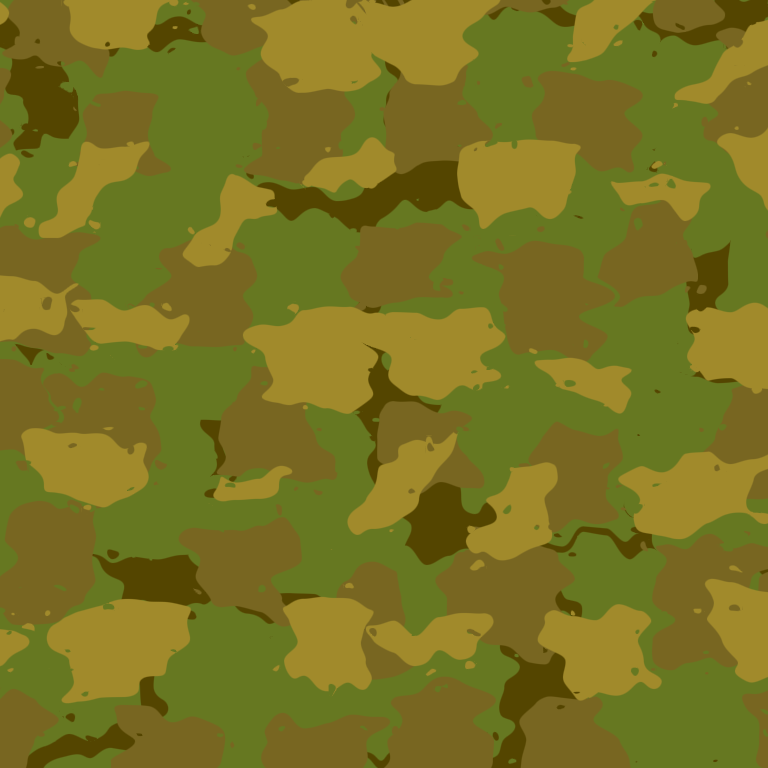
Reproduce this pattern procedurally as a Shadertoy shader.

```glsl
#define JITTER 0.46
#define EDGE_FREQ 38.0
#define EDGE_AMP 0.023
#define BROAD_FREQ 9.0
#define BROAD_AMP 0.022
#define SPECK_CELLS 38.0
#define SPECK_SHARE 0.16
#define SPECK_REACH 0.016

const vec3 DARK  = vec3(0.33, 0.27, 0.00);
const vec3 GREEN = vec3(0.40, 0.47, 0.13);
const vec3 BROWN = vec3(0.47, 0.40, 0.13);
const vec3 TAN   = vec3(0.63, 0.54, 0.17);

float hash(vec2 p) {
    return fract(sin(dot(p, vec2(127.1, 311.7))) * 43758.5);
}

vec2 hash2(vec2 p) {
    return vec2(hash(p), hash(p + 57.3));
}

// Smooth value noise, -1 to 1
float noise(vec2 p) {
    vec2 i = floor(p), f = fract(p);
    f = f * f * (3.0 - 2.0 * f);
    float low  = mix(hash(i), hash(i + vec2(1, 0)), f.x);
    float high = mix(hash(i + vec2(0, 1)), hash(i + vec2(1, 1)), f.x);
    return 2.0 * mix(low, high, f.y) - 1.0;
}

// Bends the plane; stretch turns round scallops into sideways fingers
vec2 ragged(vec2 p, float stretch, float seed) {
    vec2 broad = vec2(noise(p * BROAD_FREQ + seed), noise(p * BROAD_FREQ + seed + 31.0));
    vec2 edge = vec2(
        noise(p * EDGE_FREQ * vec2(1.0 - 0.65 * stretch, 1.0) + seed + 11.0),
        noise(p * EDGE_FREQ * vec2(0.9, 0.6) + seed + 23.0) * (1.0 - 0.45 * stretch));
    return p + BROAD_AMP * broad + EDGE_AMP * edge;
}

// Rounded box, leaning and tapering
float piece(vec2 p, vec2 size, float lean, float taper, float radius) {
    p.x -= lean * p.y;
    size.x *= 1.0 + taper * clamp(p.y / size.y, -1.0, 1.0);
    vec2 e = abs(p) - size + radius;
    return length(max(e, 0.0)) + min(max(e.x, e.y), 0.0) - radius;
}

// Small droplets scattered in a grid
float specks(vec2 p, float seed) {
    p = p * SPECK_CELLS + 0.25 * vec2(noise(p * 70.0), noise(p * 70.0 + 9.0));
    vec2 id = floor(p);
    vec2 r = hash2(id + seed);
    if (hash(id + seed + 5.0) > SPECK_SHARE) return 0.5 / SPECK_CELLS;
    vec2 q = fract(p) - 0.5 - 0.3 * (r - 0.5);
    q.y *= 1.0 + 0.7 * r.x;
    return (length(q) - mix(0.1, 0.32, r.y)) / SPECK_CELLS;
}

// One layer of patches; mixed layers vary between wide, leaning and flat pieces
float patches(vec2 p, float cells, vec2 size, float radius, bool mixed, float stretch, float seed) {
    vec2 q = ragged(p, stretch, seed);
    vec2 home = floor(q * cells);
    float d = 1.0;
    for (int y = -1; y <= 1; y++)
    for (int x = -1; x <= 1; x++) {
        vec2 id = home + vec2(x, y);
        vec2 r = hash2(id + seed), v = hash2(id + seed + 17.0);
        vec2 centre = id + 0.5 + JITTER * (r - 0.5);
        centre.x += 0.5 * mod(id.y, 2.0) - 0.25;
        vec2 s = size * mix(0.84, 1.16, v.x);
        float lean = 0.3 * (v.y - 0.5), taper = 0.5 * (r.x - 0.5);
        if (mixed) {
            float kind = hash(id + seed + 41.0);
            taper = 0.25;
            if (kind > 0.75) s *= vec2(0.85, 0.46);
            else if (kind > 0.45) { s *= vec2(0.5, 1.16); lean = 0.7; }
        }
        d = min(d, piece(q - centre / cells, s, lean, taper, radius));
    }
    // Loose drops outside the edge and holes inside it
    d = min(d, specks(p, seed + 3.0) + max(d - SPECK_REACH, 0.0));
    return max(d, -specks(p, seed + 8.0) - max(-d - SPECK_REACH, 0.0));
}

vec3 paint(vec3 base, vec3 colour, float d) {
    float w = 0.7 * max(fwidth(d), 1e-5);
    return mix(colour, base, smoothstep(-w, w, d));
}

void mainImage(out vec4 fragColor, in vec2 fragCoord) {
    vec2 p = fragCoord / iResolution.y;
    float green = patches(p, 4.0, vec2(0.122), 0.05, false, 0.2, 13.0);
    float brown = patches(p + 0.07, 5.0, vec2(0.058, 0.065), 0.012, false, 0.9, 71.0);
    float tan_ = patches(p + vec2(0.16, 0.15), 5.0, vec2(0.068, 0.05), 0.016, true, 0.7, 137.0);
    vec3 colour = paint(DARK, GREEN, green);
    colour = paint(colour, BROWN, brown);
    colour = paint(colour, TAN, tan_);
    fragColor = vec4(colour, 1.0);
}
```
